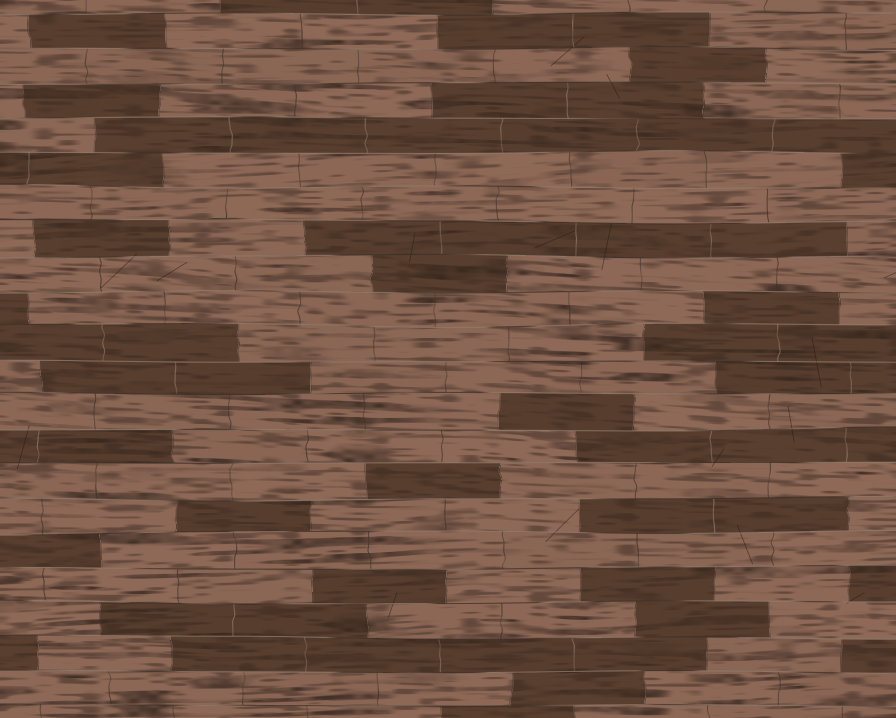
Reproduce this texture procedurally as a Shadertoy shader.

```glsl
// Weathered two-tone wooden planks in a half-offset running bond.

const vec2 REPEATS = vec2(6.7, 20.74);   // planks across, rows down
const vec3 LIGHT_WOOD = vec3(0.55, 0.405, 0.335);
const vec3 DARK_WOOD = vec3(0.345, 0.243, 0.182);
const vec3 GRAIN_INK = vec3(0.13, 0.09, 0.07);
const vec3 SEAM_PALE = vec3(0.56, 0.48, 0.42);
const vec3 SEAM_DARK = vec3(0.24, 0.19, 0.16);

float hash(vec2 p) {
    return fract(sin(dot(p, vec2(127.1, 311.7))) * 43758.55);
}

float noise(vec2 p) {
    vec2 i = floor(p), f = fract(p);
    f = f * f * (3.0 - 2.0 * f);
    return mix(mix(hash(i), hash(i + vec2(1, 0)), f.x),
               mix(hash(i + vec2(0, 1)), hash(i + vec2(1, 1)), f.x), f.y);
}

// Antialiased coverage of a line with the given half width
float line(float dist, float halfWidth, float pixel) {
    return clamp((halfWidth - dist) / pixel + 0.5, 0.0, 1.0);
}

float segment(vec2 p, vec2 a, vec2 b) {
    vec2 pa = p - a, ba = b - a;
    return length(pa - ba * clamp(dot(pa, ba) / dot(ba, ba), 0.0, 1.0));
}

// Plank coordinates: hand-laid drift, wavy rows and ragged ends
vec2 plankSpace(vec2 uv) {
    vec2 q = uv * REPEATS - vec2(0.78, 0.34);
    q.x += 0.12 * (1.0 - uv.x) * uv.y;
    q.y += 0.16 * (noise(uv * vec2(4.0, 20.0)) - 0.5);
    q.x += 0.46 * mod(floor(q.y), 2.0);
    q.x += 0.10 * (hash(vec2(floor(q.y), 3.0)) - 0.5);
    q.x += 0.025 * (noise(uv * vec2(7.0, 90.0)) - 0.5);
    return q;
}

// Long broken streaks over short fine fibres
float woodGrain(vec2 p, float tilt) {
    p.y += tilt * p.x + 0.008 * noise(p * vec2(6.0, 12.0));
    float streak = smoothstep(0.60, 0.84, noise(p * vec2(10.0, 140.0)));
    float fibre = smoothstep(0.48, 0.95, noise(p * vec2(32.0, 230.0) + 17.0));
    float patches = smoothstep(0.25, 0.75, noise(p * vec2(6.0, 28.0) + 5.0));
    float broken = mix(0.4, 1.0, noise(p * vec2(70.0, 150.0)));
    return max(streak * broken * mix(0.35, 1.0, patches), 0.55 * fibre);
}

// Sparse thin scratches scattered over the floor
float scratches(vec2 p, float aspect, float pixel) {
    float mask = 0.0;
    for (int i = 0; i < 16; i++) {
        float id = float(i);
        vec2 start = vec2(hash(vec2(id, 1.7)) * aspect, hash(vec2(id, 5.3)));
        float angle = 0.4 + 2.3 * hash(vec2(id, 8.1));
        float len = mix(0.02, 0.07, hash(vec2(id, 9.4)));
        vec2 end = start + len * vec2(cos(angle), sin(angle));
        mask = max(mask, line(segment(p, start, end), 0.0006, pixel));
    }
    return mask;
}

void mainImage(out vec4 fragColor, in vec2 fragCoord) {
    vec2 uv = fragCoord / iResolution.xy;
    vec2 p = fragCoord / iResolution.y;
    float pixel = 1.0 / iResolution.y;
    float aspect = iResolution.x / iResolution.y;

    // Plank identity and tone
    vec2 q = plankSpace(uv);
    vec2 id = floor(q), cell = fract(q);
    float isDark = step(hash(id + vec2(11.0, 23.0)), 0.41);
    vec3 color = mix(LIGHT_WOOD, DARK_WOOD, isDark);
    color *= 0.98 + 0.04 * hash(id + 41.0);

    // Grain follows each row with its own slight slope
    float tilt = 0.09 * (hash(vec2(id.y, 7.0)) - 0.45);
    float grain = woodGrain(p + vec2(0.0, 0.3 * hash(vec2(id.y, 2.0))), tilt);
    color = mix(color, GRAIN_INK, grain * mix(0.72, 0.55, isDark));
    color = mix(color, GRAIN_INK, 0.5 * scratches(p, aspect, pixel));

    // Thin worn seams: ends contrast with the wood, rows change along the length
    vec2 edge = min(cell, 1.0 - cell) * vec2(aspect, 1.0) / REPEATS;
    vec3 endColor = mix(SEAM_DARK, SEAM_PALE, isDark);
    float endWear = mix(0.3, 0.8, noise(p * vec2(30.0, 60.0)));
    color = mix(color, endColor, endWear * line(edge.x, 0.0008, pixel));
    float rowWear = noise(p * vec2(14.0, 20.0));
    vec3 rowColor = mix(SEAM_DARK, SEAM_PALE, smoothstep(0.3, 0.6, rowWear));
    color = mix(color, rowColor, 0.75 * line(edge.y, 0.0008, pixel));

    fragColor = vec4(color, 1.0);
}
```
